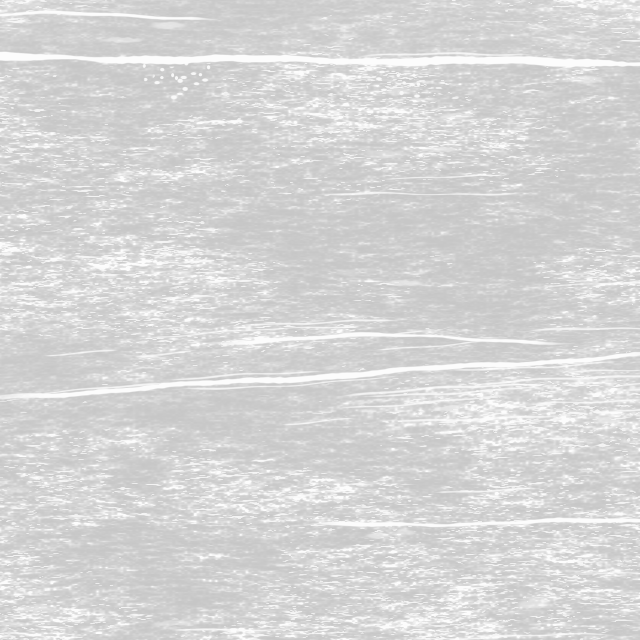
Write a Shadertoy shader that draws this texture.

```glsl
// Pale, worn wood in light greys: fine horizontal fibres, white flecks,
// long thin cracks and clusters of small beads. Fibres are stretched noise,
// flecks and beads are cellular ellipses, cracks are wavy tapered lines.

#define BASE_GREY 0.772
#define GREY_SPREAD 0.046
#define GRAIN_CONTRAST 0.72
#define FLECK_DENSITY 0.30
#define MINOR_CRACKS 30
#define CRACK_WHITE 0.99
#define BAND_HEIGHT 0.415
#define BAND_TILT 0.035

float hash(vec2 p) {
    vec3 h = fract(vec3(p.xyx) * 0.1031);
    h += dot(h, h.yzx + 33.33);
    return fract((h.x + h.y) * h.z);
}

float noise(vec2 p) {
    vec2 i = floor(p), f = fract(p);
    f = f * f * (3.0 - 2.0 * f);
    vec2 e = vec2(0.0, 1.0);
    return mix(mix(hash(i), hash(i + e.yx), f.x),
               mix(hash(i + e), hash(i + e.yy), f.x), f.y);
}

// Scattered ellipses, one per occupied cell; halfSize is in cell units.
float flecks(vec2 p, vec2 halfSize, float density) {
    vec2 cell = floor(p);
    float cover = 0.0;
    for (int y = -1; y <= 1; y++)
    for (int x = -1; x <= 1; x++) {
        vec2 id = cell + vec2(x, y);
        vec2 centre = id + vec2(hash(id + 3.7), hash(id + 19.1));
        vec2 size = halfSize * (0.45 + 0.55 * vec2(hash(id + 41.3), hash(id + 67.9)));
        float shape = 1.0 - smoothstep(0.45, 1.0, length((p - centre) / size));
        float present = smoothstep(0.0, 0.08, density - hash(id + 88.2));
        cover = max(cover, shape * present);
    }
    return cover;
}

// Wavy line from a to b with an upward bow, uneven width and tapered ends.
float crack(vec2 p, vec2 a, vec2 b, float bow, float width, float seed) {
    float t = (p.x - a.x) / (b.x - a.x);
    float taper = smoothstep(0.0, 0.15, t) * (1.0 - smoothstep(0.85, 1.0, t));
    float wave = 0.0022 * sin(p.x * 17.0 + seed) + 0.0009 * sin(p.x * 53.0 + seed * 2.3);
    float line = mix(a.y, b.y, t) + bow * sin(3.1416 * clamp(t, 0.0, 1.0)) + wave;
    float rough = noise(vec2(p.x * 110.0, seed * 7.0));
    float w = width * taper * (0.35 + 0.9 * noise(vec2(p.x * 9.0, seed)) + 0.4 * rough);
    float soft = 0.6 / iResolution.y + 0.0004;
    return taper * smoothstep(-soft, soft, w - abs(p.y - line));
}

void mainImage(out vec4 fragColor, in vec2 fragCoord) {
    vec2 uv = fragCoord / iResolution.xy;

    // Bands where the grain tilts, smooths out and pales
    float bandOffset = (uv.y - BAND_HEIGHT) / 0.1;
    float band = exp(-bandOffset * bandOffset);
    float topBand = smoothstep(0.87, 0.94, uv.y);
    float calm = max(0.55 * band, 0.7 * topBand);
    vec2 grain = uv;
    grain.y -= uv.x * (0.008 + BAND_TILT * band);
    grain.y += 0.0025 * sin(uv.x * 11.0 + uv.y * 23.0);

    // Broad worn patches and fine fibres
    float worn = 0.5 * noise(grain * vec2(4.0, 9.0) + 5.0)
               + 0.3 * noise(grain * vec2(10.0, 26.0) + 31.0)
               + 0.2 * noise(grain * vec2(24.0, 60.0) + 57.0);
    float fibre = 0.40 * noise(grain * vec2(26.0, 190.0))
                + 0.35 * noise(grain * vec2(85.0, 330.0) + 13.0)
                + 0.35 * noise(grain * vec2(210.0, 420.0) + 71.0) - 0.55;
    float level = (fibre * (1.0 - 0.5 * calm) + 0.6 * (worn - 0.5)) / 0.16;
    level += 0.5 * calm;
    float tone = BASE_GREY + GREY_SPREAD * exp(GRAIN_CONTRAST * level);

    // White flecks in two sizes, plus a few soft dabs
    vec2 ragged = grain + vec2(0.0, 0.003 * (noise(uv * vec2(120.0, 200.0)) - 0.5));
    float density = FLECK_DENSITY * smoothstep(0.3, 0.7, worn) * (1.0 - 0.5 * calm);
    float white = 0.85 * flecks(ragged * vec2(38.0, 165.0), vec2(0.95, 0.32), density);
    white = max(white, 0.75 * flecks(ragged * vec2(110.0, 290.0) + 9.0, vec2(0.85, 0.40), density * 1.2));
    white = max(white, 0.55 * flecks(ragged * vec2(16.0, 50.0) + 4.0, vec2(0.7, 0.42), 0.07));

    // Bead clusters under the upper crack
    float beadOffset = (uv.y - 0.875) / 0.028;
    float cluster = exp(-beadOffset * beadOffset) * smoothstep(0.35, 0.95, sin(uv.x * 18.5 - 3.6));
    cluster *= 1.0 - smoothstep(0.76, 0.84, uv.x);
    white = max(white, 0.95 * flecks(uv * vec2(68.0, 82.0), vec2(0.46, 0.42), 0.75 * cluster));

    // Main cracks
    float lines = crack(uv, vec2(-0.3, 0.912), vec2(1.3, 0.900), 0.0, 0.0046, 1.0);
    lines = max(lines, crack(uv, vec2(-0.1, 0.372), vec2(1.15, 0.455), 0.0, 0.0036, 2.6));
    lines = max(lines, crack(uv, vec2(0.30, 0.462), vec2(0.92, 0.460), 0.014, 0.0024, 4.1));
    lines = max(lines, crack(uv, vec2(0.44, 0.178), vec2(1.10, 0.188), 0.0, 0.0026, 5.3));
    lines = max(lines, crack(uv, vec2(-0.1, 0.968), vec2(0.36, 0.966), 0.012, 0.0020, 7.2));

    // Minor cracks, most of them gathered in the tilted band
    for (int i = 0; i < MINOR_CRACKS; i++) {
        float k = float(i);
        vec2 r = vec2(hash(vec2(k, 2.0)), hash(vec2(k, 11.0)));
        float inBand = step(hash(vec2(k, 23.0)), 0.6);
        float span = mix(0.1, 0.42, hash(vec2(k, 37.0)));
        vec2 a = vec2(r.x * 1.2 - 0.25, mix(r.y, BAND_HEIGHT + 0.15 * (r.y - 0.55), inBand));
        vec2 b = a + span * vec2(1.0, mix(0.015, 0.06, inBand));
        lines = max(lines, 0.8 * crack(uv, a, b, 0.0, 0.0012, k + 10.0));
    }

    tone = mix(min(tone, 0.99), 0.98, white);
    tone = mix(tone, CRACK_WHITE, lines);
    fragColor = vec4(vec3(tone), 1.0);
}
```
